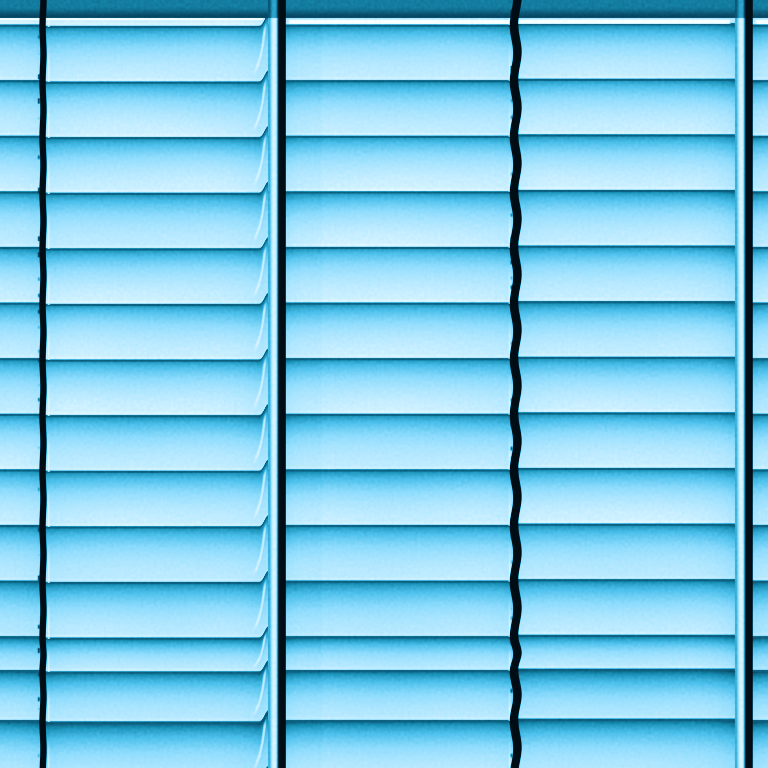
A WebGL 2 fragment shader for this pattern:

```glsl
#version 300 es
precision highp float;
// Backlit window blinds: horizontal slats crossed by two posts and two cords.
// Every part sets one tone value, which a blue ramp turns into colour;
// lengths are fractions of the canvas, with "down" measured from the top.

uniform vec2 u_resolution;
out vec4 fragColor;

const vec3 RAMP[7] = vec3[7](
    vec3(0.00, 0.05, 0.08), vec3(0.03, 0.28, 0.39), vec3(0.09, 0.56, 0.71),
    vec3(0.29, 0.75, 0.92), vec3(0.55, 0.86, 0.99), vec3(0.74, 0.92, 1.00),
    vec3(0.97, 1.00, 1.00));
const float SLAT_TOP = 0.0332, SLAT_PITCH = 0.0724, FULL_SLATS = 11.0;
const float SHORT_END = 0.8737, NEXT_END = 0.9388;     // uneven slats at the foot
const float LINE_HALF = 0.0015;
const float POST_X = 0.349, POST_STEP = 0.608, POST_WIDTH = 0.0232;
const float CORD_X = 0.0560, CORD_STEP = 0.6155;
const float RAIL_HEIGHT = 0.0235;
const float GRAIN_SCALE = 230.0, GRAIN = 0.28;

vec2 hash2(vec2 p) {
    vec2 q = vec2(dot(p, vec2(127.1, 311.7)), dot(p, vec2(269.5, 183.3)));
    return fract(sin(q) * 43758.5) * 2.0 - 1.0;
}

float gradientNoise(vec2 p) {
    vec2 i = floor(p), f = fract(p), w = f * f * (3.0 - 2.0 * f);
    float a = dot(hash2(i), f);
    float b = dot(hash2(i + vec2(1, 0)), f - vec2(1, 0));
    float c = dot(hash2(i + vec2(0, 1)), f - vec2(0, 1));
    float d = dot(hash2(i + 1.0), f - 1.0);
    return mix(mix(a, b, w.x), mix(c, d, w.x), w.y);
}

// Soft-edged stripe around zero distance
float stripe(float dist, float halfWidth, float soft) {
    return 1.0 - smoothstep(halfWidth - soft, halfWidth + soft, abs(dist));
}

// Top edge, height and index of the slat at this depth
vec3 slatAt(float down) {
    float id = floor((down - SLAT_TOP) / SLAT_PITCH);
    float fullEnd = SLAT_TOP + FULL_SLATS * SLAT_PITCH;
    if (down < fullEnd) return vec3(SLAT_TOP + id * SLAT_PITCH, SLAT_PITCH, id);
    if (down < SHORT_END) return vec3(fullEnd, SHORT_END - fullEnd, 11.0);
    if (down < NEXT_END) return vec3(SHORT_END, NEXT_END - SHORT_END, 12.0);
    return vec3(NEXT_END, SLAT_PITCH, 13.0);
}

vec3 toneColor(float tone) {
    vec3 color = RAMP[0];
    for (int i = 1; i < 7; i++)
        color = mix(color, RAMP[i], clamp(tone - float(i - 1), 0.0, 1.0));
    return color;
}

void main() {
    vec2 uv = gl_FragCoord.xy / u_resolution;
    float x = uv.x, down = 1.0 - uv.y;
    float soft = 0.75 / min(u_resolution.x, u_resolution.y);

    // Panel index and distances to the uprights
    float panel = 0.0, toPost = 1.0, pastPost = 1.0, cordGap = 1.0;
    for (int i = 0; i < 2; i++) {
        float post = POST_X + float(i) * POST_STEP;
        float cord = CORD_X + float(i) * CORD_STEP;
        panel += step(post, x) + step(cord, x);
        if (x < post) toPost = min(toPost, post - x);
        if (x > post) pastPost = min(pastPost, x - post - POST_WIDTH);
        if (abs(x - cord) < abs(cordGap)) cordGap = x - cord;
    }
    float curled = 1.0 - step(0.5, abs(panel - 1.0));

    // Slats: small shift per panel, corners lifted at the curled ends
    float lift = curled * 0.014 * pow(smoothstep(0.014, 0.0, toPost), 2.0);
    float y = down - 0.0018 * sin(panel * 1.5708) + lift;
    vec3 slat = slatAt(y);
    float below = y - slat.x, v = below / slat.y;
    float rise = 1.0 - pow(1.0 - v, 2.0);
    float tone = 2.35 + 2.85 * rise - 0.6 * exp(-below / 0.004);
    tone += 0.12 * hash2(vec2(slat.z, panel)).x;
    tone -= 0.6 * smoothstep(0.66, 0.9, down) * (1.0 - 0.5 * v);

    // Shade beside the uprights, and a faint upright shadow edge
    tone -= 0.55 * exp(-toPost / 0.025) + 0.35 * exp(-abs(pastPost) / 0.012);
    tone -= 0.3 * exp(-abs(cordGap) / 0.016);
    tone -= 0.13 * stripe(pastPost, 0.047, 0.002);
    tone += 0.25 * gradientNoise(uv * vec2(7.0, 11.0));

    // Pale lower rim and dark gap between slats
    float fromEdge = min(below, slat.y - below);
    tone += 0.3 * stripe(slat.y - below - 0.004, 0.001, 0.002);
    tone = mix(tone, 1.35, stripe(fromEdge, LINE_HALF, soft));

    // Bright curl at slat ends and glints beside the cords
    float curl = stripe(toPost - 0.004 - 0.02 * v * v, 0.0018, 0.0016);
    curl *= curled * smoothstep(0.06, 0.2, v) * smoothstep(0.92, 0.7, v);
    tone = mix(tone, 5.6, 0.8 * curl);
    float glintSide = mod(panel, 4.0) < 1.5 ? 0.0075 : -0.0078;
    float glint = stripe(cordGap - glintSide, 0.0012, 0.0014) * smoothstep(0.25, 0.8, v);
    tone = mix(tone, 5.7, 0.75 * glint);

    // Head rail with its lit lip
    float wide = step(1.5, panel);
    float lip = stripe(down - mix(0.0250, 0.0285, wide), mix(0.0013, 0.0026, wide), soft);
    lip *= smoothstep(0.004, 0.009, toPost) * smoothstep(0.002, 0.006, abs(pastPost));
    float rail = 1.0 - smoothstep(RAIL_HEIGHT - soft, RAIL_HEIGHT + soft, down);
    tone = mix(tone, 1.75 - 0.8 * smoothstep(0.008, RAIL_HEIGHT, down), rail);
    tone = mix(tone, 6.0, lip);

    // Posts: teal edge, lit face, black side
    for (int i = 0; i < 2; i++) {
        float u = (x - POST_X - float(i) * POST_STEP) / POST_WIDTH;
        float face = mix(2.6, 5.4, smoothstep(0.05, 0.3, u));
        face *= (1.0 - smoothstep(0.4, 0.64, u)) * (1.0 - 0.55 * rail);
        tone = mix(tone, face, stripe(u - 0.5, 0.5, soft / POST_WIDTH));
    }

    // Cords: the second swings with the slats; specks fray the left edge
    float sway = mix(0.0006, 0.0022, wide) * cos(6.2832 * (v - 0.5));
    float fray = smoothstep(0.05, 0.3, gradientNoise(vec2(panel, down * 95.0)));
    tone = mix(tone, 0.6, 0.85 * fray * stripe(cordGap + 0.0055, 0.0014, soft));
    tone = mix(tone, 0.0, stripe(cordGap - sway, mix(0.0042, 0.0056, wide), soft));

    tone += GRAIN * gradientNoise(uv * GRAIN_SCALE) * smoothstep(0.5, 2.0, tone);
    fragColor = vec4(toneColor(tone), 1.0);
}
```
